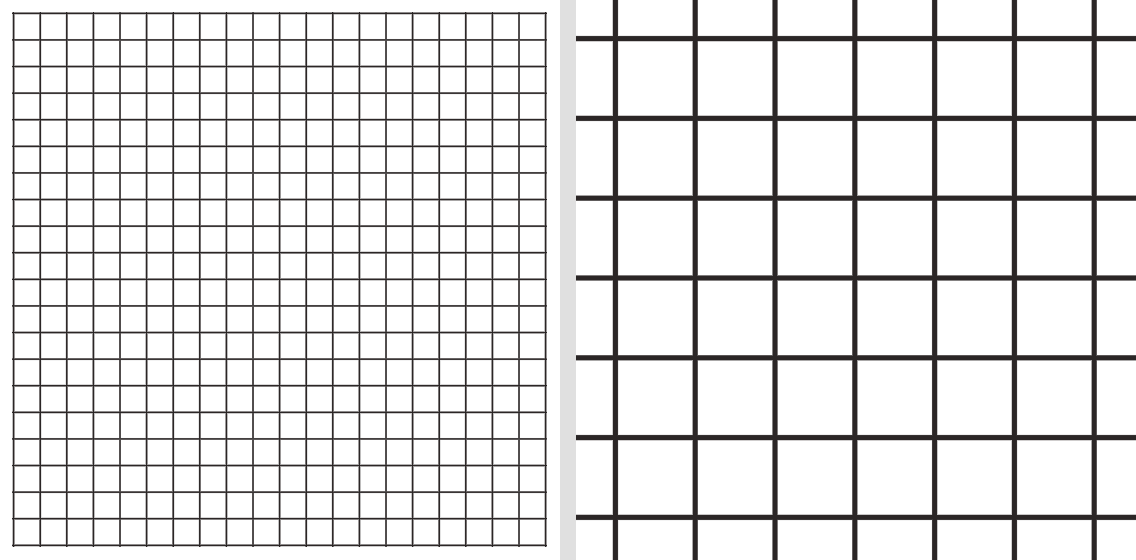
Left: the whole. Right: its middle third, enlarged.
This pattern is drawn by a WebGL 2 fragment shader. Its source:

```glsl
#version 300 es
precision highp float;
// Draws a plain square grid of thin dark lines on white, with a margin.
// Each axis finds its nearest ruled line by rounding to the cell pitch;
// the two line sets are joined and cut off at the outer frame.

uniform vec2 u_resolution;
out vec4 fragColor;

const float CELLS = 20.0;
const vec2 GRID_CENTER = vec2(0.4993, 0.5012);
const float GRID_SIZE = 0.950;
const float LINE_WIDTH = 0.0031;
const vec3 PAPER = vec3(1.0);
const vec3 INK = vec3(0.17, 0.15, 0.15);

// Distance on each axis to the nearest of the cells + 1 ruled lines.
vec2 lineDistance(vec2 p, float size, float cells) {
    float pitch = size / cells;
    vec2 nearest = clamp(round(p / pitch), 0.0, cells) * pitch;
    return abs(p - nearest);
}

// Signed distance to a square centred on the origin.
float squareDistance(vec2 p, float halfSize) {
    vec2 d = abs(p) - halfSize;
    return length(max(d, 0.0)) + min(max(d.x, d.y), 0.0);
}

// Coverage of a shape from its signed distance, softened over one blur width.
float coverage(float dist, float blur) {
    return clamp(0.5 - dist / blur, 0.0, 1.0);
}

void main() {
    // Square canvas units, centred when the canvas is not square.
    float side = min(u_resolution.x, u_resolution.y);
    vec2 uv = (gl_FragCoord.xy - 0.5 * u_resolution) / side + 0.5;
    float blur = 1.15 / side;

    // Ruled lines in both directions.
    vec2 p = uv - GRID_CENTER;
    vec2 d = lineDistance(p + 0.5 * GRID_SIZE, GRID_SIZE, CELLS);
    float halfWidth = 0.5 * LINE_WIDTH;
    float lines = coverage(min(d.x, d.y) - halfWidth, blur);

    // Trim to the outer edge of the frame lines.
    float frame = squareDistance(p, 0.5 * GRID_SIZE + halfWidth);
    lines *= step(frame, 0.5 * blur);

    fragColor = vec4(mix(PAPER, INK, lines), 1.0);
}
```
